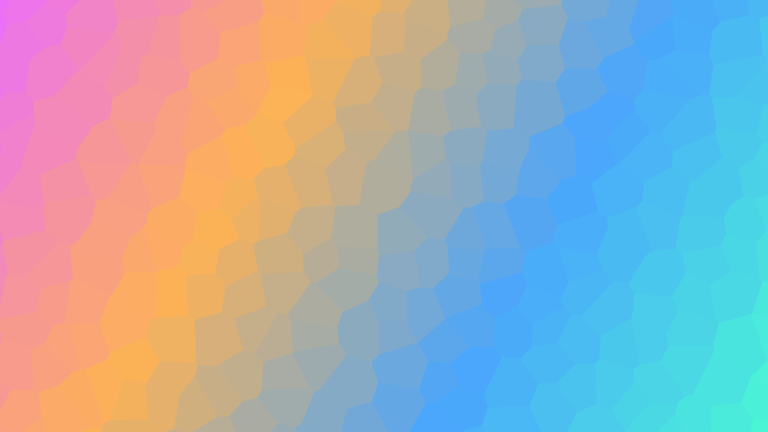
A Shadertoy shader for this background:

```glsl
const vec3 MAGENTA = vec3(0.925, 0.435, 0.970);
const vec3 ORANGE  = vec3(0.995, 0.698, 0.330);
const vec3 BLUE    = vec3(0.290, 0.650, 0.990);
const vec3 AQUA    = vec3(0.290, 0.960, 0.840);
const float CELL_ROWS = 11.5;   // cells per canvas height
const float JITTER = 0.85;      // 0 = square grid, 1 = fully scattered
const float EDGE_PIXELS = 0.8;  // half width of the smoothed cell edge

vec2 hash22(vec2 p) {
    vec3 q = fract(p.xyx * vec3(0.1031, 0.1030, 0.0973));
    q += dot(q, q.yzx + 33.33);
    return fract((q.xx + q.yz) * q.zy);
}

// Four evenly spaced colour stops
vec3 ramp(float t) {
    float s = clamp(t, 0.0, 1.0) * 3.0;
    vec3 color = mix(MAGENTA, ORANGE, min(s, 1.0));
    color = mix(color, BLUE, clamp(s - 1.0, 0.0, 1.0));
    return mix(color, AQUA, clamp(s - 2.0, 0.0, 1.0));
}

// Colour at a cell site, along the diagonal from upper left to lower right
vec3 siteColor(vec2 site, vec2 size) {
    vec2 fromTopLeft = vec2(site.x, size.y - site.y);
    return ramp(dot(fromTopLeft, size) / dot(size, size));
}

void mainImage(out vec4 fragColor, in vec2 fragCoord) {
    float scale = CELL_ROWS / iResolution.y;
    vec2 size = iResolution.xy * scale;
    vec2 p = fragCoord * scale;
    vec2 cell = floor(p);

    // Find the two nearest jittered sites
    vec2 nearest = p, second = p;
    float nearestD = 1e5, secondD = 1e5;
    for (int j = -2; j <= 2; j++) {
        for (int i = -2; i <= 2; i++) {
            vec2 id = cell + vec2(i, j);
            vec2 site = id + 0.5 + JITTER * (hash22(id + 71.0) - 0.5);
            vec2 delta = site - p;
            float d = dot(delta, delta);
            if (d < nearestD) {
                second = nearest;
                secondD = nearestD;
                nearest = site;
                nearestD = d;
            } else if (d < secondD) {
                second = site;
                secondD = d;
            }
        }
    }

    // Flat cell colours, blended across the shared edge
    float edgeDistance = 0.5 * (secondD - nearestD) / max(length(second - nearest), 1e-4);
    float edgeWidth = EDGE_PIXELS * scale;
    float ownShare = smoothstep(-edgeWidth, edgeWidth, edgeDistance);
    vec3 color = mix(siteColor(second, size), siteColor(nearest, size), ownShare);
    fragColor = vec4(color, 1.0);
}
```
